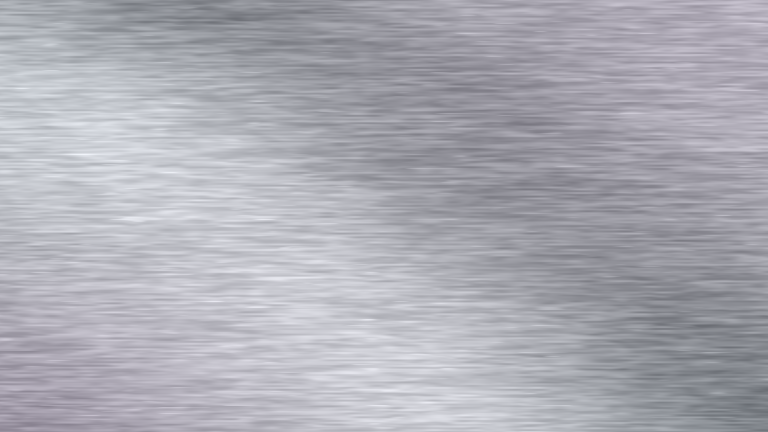
Reproduce this texture procedurally as a Shadertoy shader.

```glsl
// Brushed steel: thin horizontal scratches over a broad diagonal sheen.
// Staggered rows of stretched noise make the scratches; smooth ramps across
// the diagonal make the light, with lilac and blue tints near the corners.

const vec3 STEEL_TINT = vec3(-0.010, -0.006, 0.022);
const vec3 LILAC_TINT = vec3(0.004, -0.022, 0.034);
const vec3 BLUE_TINT = vec3(-0.022, 0.000, 0.022);

const vec2 SHEEN_AXIS = vec2(0.62, 0.78);
const float CORNER_LIGHT = 0.61;
const float BRIGHT_LIGHT = 0.815;
const float DARK_LIGHT = 0.595;
const float FAR_LIGHT = 0.695;

// Cells per canvas height: along and across the brushing
const vec2 FINE_GRAIN = vec2(13.0, 235.0);
const vec2 MEDIUM_GRAIN = vec2(7.0, 118.0);
const vec2 SHORT_GRAIN = vec2(32.0, 205.0);
const vec2 CLOUD_GRAIN = vec2(2.4, 11.0);
const float FINE_DEPTH = 0.066;
const float MEDIUM_DEPTH = 0.034;
const float SHORT_DEPTH = 0.034;
const float CLOUD_DEPTH = 0.018;
const float GLINT_DEPTH = 0.085;

float hash(vec2 p) {
    return fract(sin(dot(p, vec2(12.9898, 78.233))) * 43758.5453);
}

// One row of smooth noise, shifted so that scratch ends do not line up
float rowNoise(float x, float row) {
    x += 37.0 * hash(vec2(row, 4.7));
    float cell = floor(x);
    float blend = smoothstep(0.0, 1.0, x - cell);
    return mix(hash(vec2(cell, row)), hash(vec2(cell + 1.0, row)), blend);
}

// Stretched noise from -1 to 1
float grain(vec2 p, vec2 cells, float seed) {
    p = p * cells + vec2(0.0, seed);
    float row = floor(p.y);
    float blend = smoothstep(0.0, 1.0, p.y - row);
    return 2.0 * mix(rowNoise(p.x, row), rowNoise(p.x, row + 1.0), blend) - 1.0;
}

// 1 at the centre, fading smoothly to 0 at the radius
float glow(vec2 uv, vec2 centre, float radius) {
    return 1.0 - smoothstep(0.0, radius, distance(uv, centre));
}

// Broad reflection: dim corner, bright band, dark band, soft far corner
float sheen(vec2 p, vec2 uv) {
    float d = dot(p, SHEEN_AXIS);
    float light = mix(CORNER_LIGHT, BRIGHT_LIGHT, smoothstep(-0.08, 0.70, d));
    light = mix(light, DARK_LIGHT, smoothstep(0.68, 1.18, d));
    light = mix(light, FAR_LIGHT, smoothstep(1.20, 1.68, d));
    float topLeft = smoothstep(0.68, 1.05, uv.y) * (1.0 - smoothstep(0.10, 0.50, uv.x));
    float lowRight = glow(uv, vec2(1.0, 0.0), 0.50);
    return light - 0.13 * topLeft - 0.09 * lowRight;
}

// Colour tint that drifts from corner to corner
vec3 cornerTint(vec2 uv) {
    float lowerLeft = glow(uv, vec2(0.0), 0.55);
    float upperRight = glow(uv, vec2(1.0, 0.95), 0.75);
    float upperLeft = glow(uv, vec2(0.0, 0.85), 0.60);
    float lowerRight = glow(uv, vec2(0.95, 0.0), 0.45);
    vec3 tint = mix(STEEL_TINT, LILAC_TINT, max(lowerLeft, 0.8 * upperRight));
    return mix(tint, BLUE_TINT, 0.8 * max(upperLeft, lowerRight));
}

void mainImage(out vec4 fragColor, in vec2 fragCoord) {
    vec2 uv = fragCoord / iResolution.xy;
    vec2 p = fragCoord / iResolution.y;

    float light = sheen(p, uv);

    // Faint, slightly tilted clouds in the reflection
    vec2 tilted = p + vec2(0.0, 0.12 * p.x);
    light += CLOUD_DEPTH * grain(tilted, CLOUD_GRAIN, 11.0);

    // Scratches of three lengths
    float scratches = FINE_DEPTH * grain(p, FINE_GRAIN, 101.0)
        + MEDIUM_DEPTH * grain(p, MEDIUM_GRAIN, 503.0)
        + SHORT_DEPTH * grain(p, SHORT_GRAIN, 907.0);

    // Sparse bright hairlines
    float glint = smoothstep(0.66, 1.0, grain(p, FINE_GRAIN * 0.9, 1301.0));
    scratches += GLINT_DEPTH * glint;

    vec3 colour = vec3(light + scratches) + cornerTint(uv);
    fragColor = vec4(clamp(colour, 0.0, 1.0), 1.0);
}
```
